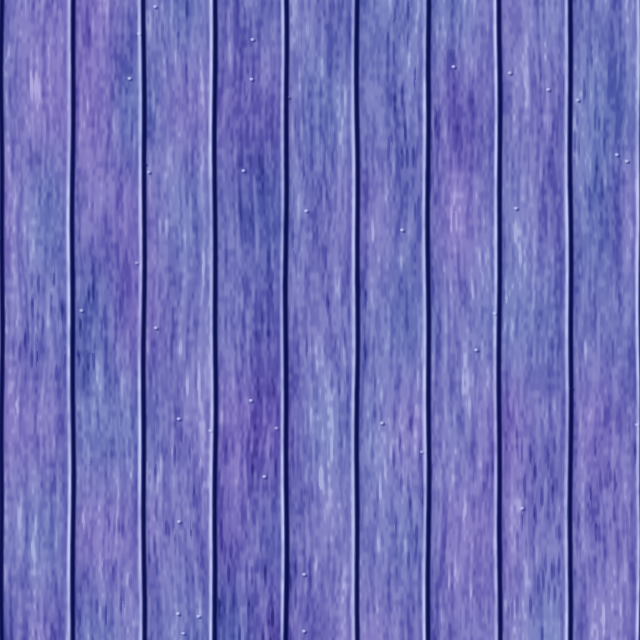
Reproduce this texture procedurally as a WebGL 2 fragment shader.

```glsl
#version 300 es
precision highp float;
// Nine upright painted planks in worn violet blue, with dark seams and pale edges.

uniform vec2 u_resolution;
out vec4 fragColor;

const float PLANKS = 9.0;
const vec3 SEAM  = vec3(0.03, 0.05, 0.30);
const vec3 DEEP  = vec3(0.19, 0.20, 0.52);
const vec3 DARK  = vec3(0.33, 0.33, 0.66);
const vec3 BASE  = vec3(0.43, 0.43, 0.72);
const vec3 LIGHT = vec3(0.51, 0.51, 0.77);
const vec3 PALE  = vec3(0.66, 0.67, 0.87);
const vec3 GLINT = vec3(0.76, 0.79, 0.95);

float hash(vec2 p) {
    vec3 q = fract(p.xyx * vec3(0.1031, 0.1030, 0.0973));
    q += dot(q, q.yzx + 33.33);
    return fract((q.x + q.y) * q.z);
}

float valueNoise(vec2 p) {
    vec2 cell = floor(p);
    vec2 f = fract(p);
    f = f * f * (3.0 - 2.0 * f);
    float low = mix(hash(cell), hash(cell + vec2(1, 0)), f.x);
    float high = mix(hash(cell + vec2(0, 1)), hash(cell + vec2(1, 1)), f.x);
    return mix(low, high, f.y);
}

// Cellular noise: distance to the nearest point, and the random id of its cell
vec2 cellular(vec2 p) {
    vec2 cell = floor(p);
    vec2 nearest = vec2(9.0, 0.0);
    for (int y = -1; y <= 1; y++) {
        for (int x = -1; x <= 1; x++) {
            vec2 c = cell + vec2(x, y);
            vec2 point = c + vec2(hash(c), hash(c + 57.0));
            float d = length(p - point);
            if (d < nearest.x) nearest = vec2(d, hash(c + 113.0));
        }
    }
    return nearest;
}

// Layered sines that bend lines gently along the height
float sway(float y, float seed) {
    return 0.6 * sin(y * 9.0 + seed * 2.4) + 0.4 * sin(y * 23.0 + seed * 5.1);
}

// Spots or streaks in the share of cells whose id exceeds the threshold
float flecks(vec2 p, float threshold, float radius) {
    vec2 c = cellular(p);
    return step(threshold, c.y) * (1.0 - smoothstep(radius * 0.3, radius, c.x));
}

// Wood fibres from broad patches down to fine specks, centred on zero
float grain(vec2 p, float seed) {
    vec2 q = p + vec2(0.004 * sway(p.y, seed), seed * 3.7);
    float patches = valueNoise(q * vec2(22.0, 5.0)) - 0.5;
    float streaks = valueNoise(q * vec2(95.0, 8.0)) - 0.5;
    float fibres = valueNoise(q * vec2(210.0, 20.0)) - 0.5;
    float specks = valueNoise(q * vec2(230.0, 95.0)) - 0.5;
    return 0.32 * patches + 0.36 * streaks + 0.40 * fibres + 0.30 * specks;
}

vec3 paint(float tone) {
    vec3 c = mix(DEEP, DARK, smoothstep(-0.15, 0.20, tone));
    c = mix(c, BASE, smoothstep(0.18, 0.44, tone));
    c = mix(c, LIGHT, smoothstep(0.42, 0.66, tone));
    return mix(c, PALE, smoothstep(0.66, 1.0, tone));
}

// Soft vertical band around a centre, never thinner than a pixel
float band(float x, float centre, float halfWidth, float soft) {
    return 1.0 - smoothstep(halfWidth - soft, halfWidth + soft, abs(x - centre));
}

float plankTone(float plank) {
    float darkest = exp(-4.0 * (plank - 3.0) * (plank - 3.0));
    return 0.52 + 0.07 * (hash(vec2(plank, 4.0)) - 0.5) - 0.13 * darkest;
}

void main() {
    vec2 uv = gl_FragCoord.xy / u_resolution;
    float soft = max(0.022, 0.7 * PLANKS / u_resolution.x);

    // Plank number and signed distance from the nearest seam, in plank widths
    float across = uv.x * PLANKS - 0.02;
    float seam = floor(across + 0.5);
    across += 0.011 * sway(uv.y, seam);
    float plank = floor(across);
    float d = across - seam;

    // Worn paint
    float tone = plankTone(plank) + grain(uv, plank);
    float wear = smoothstep(0.45, 0.75, valueNoise(uv * vec2(11.0, 4.0) + 19.0));
    tone -= 0.32 * wear * flecks(uv * vec2(120.0, 18.0), 0.60, 0.45);
    tone += 0.20 * flecks(uv * vec2(100.0, 14.0) + 31.0, 0.82, 0.42);
    vec3 color = paint(tone);
    float tint = valueNoise(uv * vec2(14.0, 6.0) + 71.0) - 0.5;
    color += tint * vec3(0.07, -0.035, 0.015);

    // Small chips, each a pale spot beside a dark one
    vec2 chip = uv * vec2(42.0, 50.0);
    color = mix(color, DEEP, 0.6 * flecks(chip + vec2(-0.12, 0.12), 0.985, 0.20));
    color = mix(color, GLINT, 0.8 * flecks(chip, 0.985, 0.18));

    // Shadow, pale bevel and dark gap of each seam
    float glow = 0.45 + 0.65 * valueNoise(vec2(seam * 7.3, uv.y * 6.0));
    glow *= 0.8 + 0.4 * valueNoise(vec2(seam * 3.1, uv.y * 60.0));
    color = mix(color, DEEP, 0.38 * exp(-max(d, 0.0) * 16.0) * step(0.0, d));
    color = mix(color, DARK, 0.35 * band(d, -0.115, 0.025, 0.03));
    color = mix(color, GLINT, min(glow, 1.0) * band(d, -0.052, 0.022, soft));
    color = mix(color, SEAM, 0.96 * band(d, 0.006, 0.030, soft));

    fragColor = vec4(clamp(color, 0.0, 1.0), 1.0);
}
```
